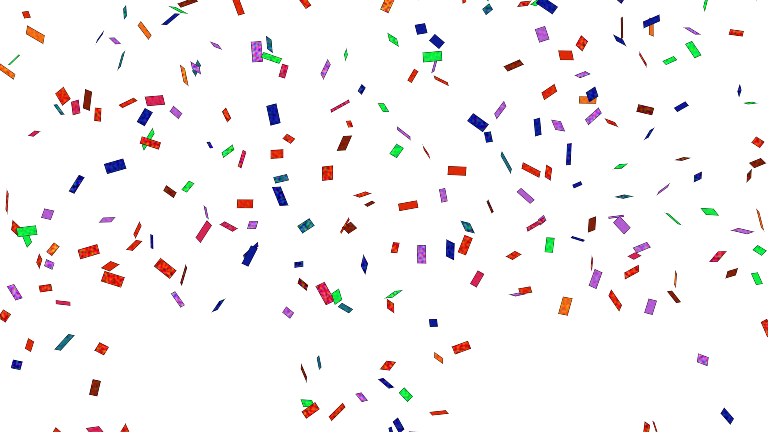
Reproduce this pattern procedurally as a WebGL 1 fragment shader.

```glsl
precision highp float;

// Tumbling paper confetti falling over white. Jittered grids place the pieces,
// each a rectangle foreshortened into a parallelogram with a dark rim and a
// speckled fill. Gradient noise clumps the scatter and grains the paper.

uniform vec2 u_resolution;

// Lengths are in canvas heights.
const float CELL = 0.105;                        // grid spacing of one layer
const int LAYERS = 2;
const vec2 HALF_SIZE = vec2(0.0215, 0.0108);     // piece seen face on
const vec2 SCALE_RANGE = vec2(0.7, 1.2);
const float MIN_FACING = 0.16;                   // thinnest foreshortening
const float DENSITY = 0.77;
const float CLUMPING = 0.8;
const float CLUMP_FREQ = 3.1;
const float GAP_DEPTH = 0.85;                    // thinning between low streams
const float STREAM_PERIOD = 0.42;                // in canvas widths
const float STREAM_START = 0.09;
const float RIM_WIDTH = 0.0022;
const float RIM_SHADE = 0.42;
const float GRAIN_FREQ = 150.0;
const float GRAIN_AMOUNT = 0.75;
const float TAU = 6.2831853;

const vec3 PAPER = vec3(1.0);
const vec3 RED = vec3(0.87, 0.16, 0.03);
const vec3 VIOLET = vec3(0.70, 0.36, 0.82);
const vec3 BROWN = vec3(0.50, 0.12, 0.04);
const vec3 NAVY = vec3(0.05, 0.10, 0.58);
const vec3 GREEN = vec3(0.06, 0.93, 0.26);
const vec3 ORANGE = vec3(0.95, 0.42, 0.09);
const vec3 CRIMSON = vec3(0.84, 0.14, 0.33);
const vec3 TEAL = vec3(0.10, 0.42, 0.50);

float hash(vec2 p) {
  vec3 q = fract(p.xyx * vec3(0.1031, 0.1030, 0.0973));
  q += dot(q, q.yzx + 33.33);
  return fract((q.x + q.y) * q.z);
}

vec2 hash2(vec2 p) {
  return vec2(hash(p), hash(p + 71.7));
}

vec2 direction(float turn) {
  return vec2(cos(TAU * turn), sin(TAU * turn));
}

float gradientNoise(vec2 p) {
  vec2 i = floor(p);
  vec2 f = p - i;
  vec2 w = f * f * f * (f * (f * 6.0 - 15.0) + 10.0);
  vec2 e = vec2(1.0, 0.0);
  float a = dot(direction(hash(i)), f);
  float b = dot(direction(hash(i + e.xy)), f - e.xy);
  float c = dot(direction(hash(i + e.yx)), f - e.yx);
  float d = dot(direction(hash(i + e.xx)), f - e.xx);
  return mix(mix(a, b, w.x), mix(c, d, w.x), w.y);
}

vec3 pieceColour(float pick) {
  vec3 c = RED;
  c = mix(c, VIOLET, step(0.23, pick));
  c = mix(c, BROWN, step(0.40, pick));
  c = mix(c, NAVY, step(0.54, pick));
  c = mix(c, GREEN, step(0.67, pick));
  c = mix(c, ORANGE, step(0.78, pick));
  c = mix(c, CRIMSON, step(0.86, pick));
  return mix(c, TEAL, step(0.94, pick));
}

// Chance that a piece exists: clumps everywhere, separate streams low down.
float pieceChance(vec2 p, float aspect) {
  float low = 1.0 - smoothstep(0.12, 0.48, p.y);
  float gap = 0.5 - 0.5 * cos(TAU * (p.x / aspect - STREAM_START) / STREAM_PERIOD);
  float clump = CLUMPING * gradientNoise(p * CLUMP_FREQ + 5.3);
  return DENSITY + 0.2 * (p.y - 0.5) + clump - GAP_DEPTH * low * gap;
}

// Signed distance to the edges of a rectangle squashed along a random axis.
float pieceDistance(vec2 p, vec2 seed) {
  vec2 u = direction(hash(seed + 3.1));
  vec2 v = vec2(-u.y, u.x);
  vec2 tilt = direction(hash(seed + 9.4));
  float squash = 1.0 - mix(MIN_FACING, 1.0, hash(seed + 15.8));
  vec2 size = HALF_SIZE * mix(SCALE_RANGE.x, SCALE_RANGE.y, hash(seed + 21.2));
  u = size.x * (u - tilt * squash * dot(u, tilt));
  v = size.y * (v - tilt * squash * dot(v, tilt));
  float area = abs(u.x * v.y - u.y * v.x);
  float alongU = (abs(p.x * v.y - p.y * v.x) - area) / length(v);
  float alongV = (abs(p.x * u.y - p.y * u.x) - area) / length(u);
  return max(alongU, alongV);
}

void main() {
  vec2 p = gl_FragCoord.xy / u_resolution.y;
  float aspect = u_resolution.x / u_resolution.y;
  float pixel = 1.0 / u_resolution.y;
  vec2 g = p * GRAIN_FREQ;
  vec3 grain = vec3(gradientNoise(g), gradientNoise(g + 37.5), gradientNoise(g + 83.2));
  vec3 colour = PAPER;

  for (int layer = 0; layer < LAYERS; layer++) {
    vec2 shift = vec2(0.37, 0.61) * float(layer);
    vec2 home = floor(p / CELL + shift);
    for (int k = 0; k < 9; k++) {
      vec2 cell = home + vec2(mod(float(k), 3.0), floor(float(k) / 3.0)) - 1.0;
      vec2 seed = cell + 40.0 + 113.0 * float(layer);
      vec2 centre = (cell - shift + hash2(seed)) * CELL;
      float present = step(hash(seed + 27.6), pieceChance(centre, aspect));
      float d = pieceDistance(p - centre, seed);

      // Speckled fill, darker towards the rim.
      float speckle = GRAIN_AMOUNT * hash(seed + 33.9);
      vec3 fill = clamp(pieceColour(hash(seed + 45.3)) + speckle * grain, 0.0, 1.0);
      fill *= mix(1.0, RIM_SHADE, smoothstep(-RIM_WIDTH, -0.2 * RIM_WIDTH, d));
      float cover = 1.0 - smoothstep(-0.5 * pixel, 0.5 * pixel, d);
      colour = mix(colour, fill, cover * present);
    }
  }
  gl_FragColor = vec4(colour, 1.0);
}
```
